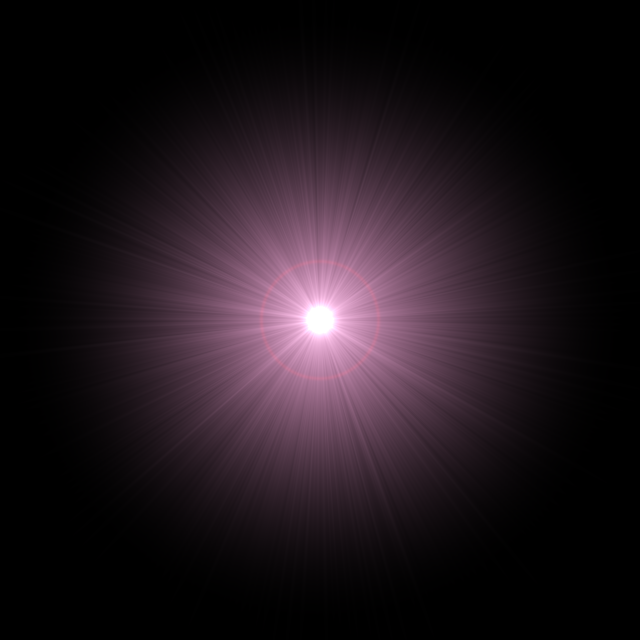
A WebGL 2 fragment shader for this background:

```glsl
#version 300 es
precision highp float;
// A mauve starburst on black: a soft radial glow with a white core,
// combed by periodic angular gradient noise into fine radial rays,
// and circled by one thin, warm halo ring.

uniform vec2 u_resolution;
out vec4 outColor;

const float TAU = 6.2831853;

// Colours
const vec3 GLOW_TINT = vec3(1.0, 0.685, 0.885);
const vec3 HAZE_TINT = vec3(0.55, 1.0, 0.8);
const vec3 RING_TINT = vec3(0.075, 0.0, -0.005);
const vec3 STREAK_TINT = vec3(0.95, 0.80, 0.92);

// Sizes, in units of the canvas
const vec2 CENTRE = vec2(0.5);
const float GLOW_RADIUS = 0.48;
const float CORE_RADIUS = 0.0175;
const float HAZE_RADIUS = 0.034;
const float RING_RADIUS = 0.0915;
const float RING_WIDTH = 0.003;
const float STREAK_REACH = 0.62;

// Strengths
const float GLOW_GAIN = 1.02;
const float CORE_GAIN = 0.85;
const float HAZE_GAIN = 0.28;
const float RAY_GAIN = 0.085;
const float STREAK_GAIN = 0.075;

// Rays per turn in the coarsest layer, and growth between layers
const int RAY_LAYERS = 4;
const float RAY_COUNT = 23.0;
const float RAY_GROWTH = 2.6;
const float STREAK_COUNT = 310.0;

float hashGradient(float cell, float seed) {
    vec2 p = fract(vec2(cell, seed) * vec2(0.1031, 0.1137) + 0.317);
    p += dot(p, p.yx + 33.33);
    return 2.0 * fract((p.x + p.y) * p.x * 7.13) - 1.0;
}

// One-dimensional gradient noise that closes after a full turn
float angularNoise(float turn, float count, float seed) {
    float x = turn * count;
    float cell = floor(x);
    float f = x - cell;
    float a = hashGradient(mod(cell, count), seed) * f;
    float b = hashGradient(mod(cell + 1.0, count), seed) * (f - 1.0);
    return 2.0 * mix(a, b, f * f * f * (f * (f * 6.0 - 15.0) + 10.0));
}

// Fades a layer out where its rays grow narrower than a pixel
float resolved(float count, float radius, float pixel) {
    return 1.0 - smoothstep(0.35, 0.9, count * pixel / (TAU * radius));
}

// Layers of rays, the finer ones weighing more
float rayPattern(float turn, float radius, float pixel) {
    float sum = 0.0;
    float count = RAY_COUNT;
    float weight = 0.55;
    for (int i = 0; i < RAY_LAYERS; i++) {
        float n = angularNoise(turn, count, float(i) * 7.0 + 3.0);
        sum += weight * n * resolved(count, radius, pixel);
        count = floor(count * RAY_GROWTH);
        weight = min(weight * 1.25, 1.0);
    }
    return sum;
}

float gaussian(float x) {
    return exp(-x * x);
}

void main() {
    float side = min(u_resolution.x, u_resolution.y);
    float pixel = 1.0 / side;
    vec2 p = (gl_FragCoord.xy - CENTRE * u_resolution) / side;
    float radius = max(length(p), 0.25 * pixel);
    float angle = atan(p.y, p.x);
    float turn = angle / TAU + 0.5;

    // Wide glow, combed into rays
    float falloff = max(1.0 - radius / GLOW_RADIUS, 0.0);
    float rays = rayPattern(turn, radius, pixel);
    float axes = 0.03 * cos(4.0 * angle) * smoothstep(0.05, 0.3, radius);
    float glow = GLOW_GAIN * falloff * falloff * (1.0 + RAY_GAIN * rays + axes);
    vec3 color = GLOW_TINT * glow;

    // Thin streaks that reach past the glow, gathered in loose bundles
    float bundle = 0.5 + 0.5 * angularNoise(turn, RAY_COUNT, 51.0);
    bundle *= 0.8 + 0.2 * cos(4.0 * angle);
    float streak = max(angularNoise(turn, STREAK_COUNT, 83.0), 0.0);
    streak *= resolved(STREAK_COUNT, radius, pixel) * bundle;
    color += STREAK_TINT * STREAK_GAIN * streak
           * (1.0 - smoothstep(0.12, STREAK_REACH, radius));

    // White core and its haze, uneven along the rays
    float haze = HAZE_GAIN * exp(-radius / HAZE_RADIUS) * (1.0 + 0.45 * rays);
    color += CORE_GAIN * gaussian(radius / CORE_RADIUS) + HAZE_TINT * haze;

    // Halo ring
    color += RING_TINT * gaussian((radius - RING_RADIUS) / RING_WIDTH);

    outColor = vec4(clamp(color, 0.0, 1.0), 1.0);
}
```
